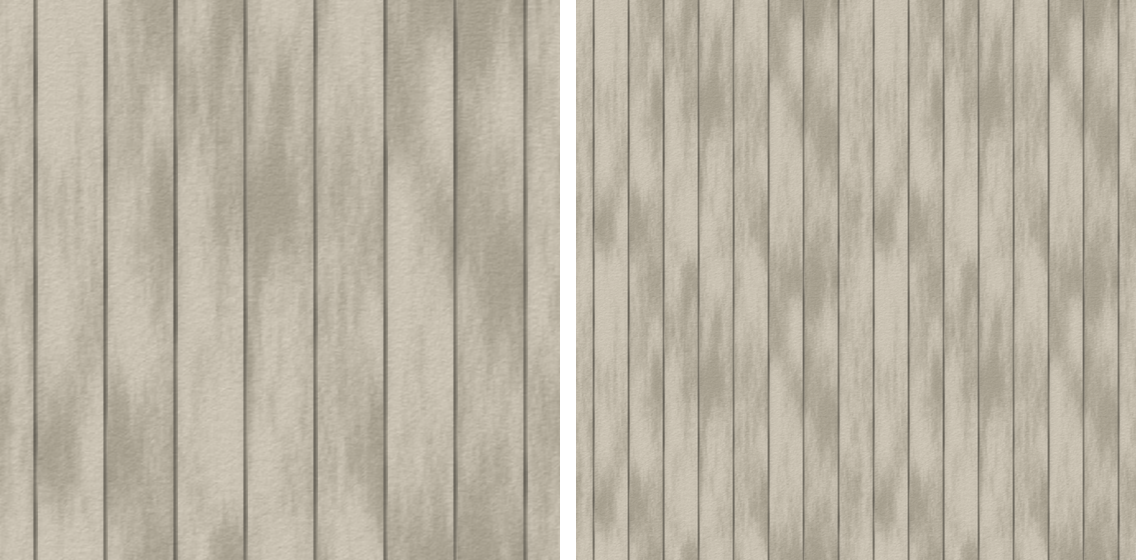
Left, the tile; right, the same tile 2 across and 2 down.
Give the GLSL for this texture, as a Shadertoy shader.

```glsl
// Weathered, stucco-grained vertical boards with narrow grooves; tiles both ways.

float hash(vec2 p) {
    return fract(sin(dot(p, vec2(127.1, 311.7))) * 43758.5453);
}

// Value noise with a whole number of cells over the unit square, so it wraps.
float noise(vec2 uv, vec2 cells, float seed) {
    vec2 p = uv * cells;
    vec2 i = floor(p);
    vec2 f = fract(p);
    f = f * f * (3.0 - 2.0 * f);
    vec2 a = mod(i, cells) + seed;
    vec2 b = mod(i + 1.0, cells) + seed;
    return mix(mix(hash(a), hash(vec2(b.x, a.y)), f.x),
               mix(hash(vec2(a.x, b.y)), hash(b), f.x), f.y);
}

// Height of the fine plaster grain, slightly wider than tall.
float grainHeight(vec2 uv) {
    uv.y += 0.004 * noise(uv, vec2(90.0, 60.0), 3.7);
    return 0.6 * noise(uv, vec2(110.0, 170.0), 11.3)
         + 0.4 * noise(uv, vec2(210.0, 290.0), 23.9);
}

// Vertical streaks and blotches, different on each board.
float stainAmount(vec2 uv, float board) {
    float seed = 17.3 * board;
    float s = 0.42 * noise(uv, vec2(10.0, 5.0), seed + 1.1)
            + 0.28 * noise(uv, vec2(28.0, 6.0), seed + 5.3)
            + 0.17 * noise(uv, vec2(72.0, 11.0), seed + 9.7)
            + 0.13 * noise(uv, vec2(170.0, 56.0), 2.9);
    // Alternate paler and darker boards; three cycles over the eight.
    s += 0.08 * cos(6.2831853 * (0.375 * board - 0.3125));
    return smoothstep(0.28, 0.8, s);
}

void mainImage(out vec4 fragColor, in vec2 fragCoord) {
    vec2 uv = fragCoord / iResolution.xy;
    float x = uv.x * 8.0 - 0.51;
    float board = mod(floor(x), 8.0);
    float groove = mod(floor(x + 0.5), 8.0);
    float across = fract(x + 0.5) - 0.5;   // signed offset from the groove centre
    float soft = 8.0 / iResolution.x;

    // Board face
    vec3 color = mix(vec3(0.797, 0.767, 0.707), vec3(0.655, 0.627, 0.562),
                     stainAmount(uv, board));

    // Grain lit from the upper left
    float relief = grainHeight(uv) - grainHeight(uv + vec2(-0.0012, 0.0022));
    color += 0.085 * relief;
    color += 0.025 * (noise(uv, vec2(256.0), 31.7) - 0.5);

    // Grime gathered beside the grooves
    float grime = noise(uv, vec2(16.0, 9.0), 41.3 + groove);
    color *= 1.0 - 0.14 * grime * exp(-abs(across) * 18.0);

    // Groove: shaded left wall, paler right wall, uneven dirt along its length
    vec3 grooveColor = mix(vec3(0.46, 0.44, 0.395), vec3(0.63, 0.605, 0.55),
                           smoothstep(-0.015, 0.03, across));
    float dirt = noise(vec2(0.0, uv.y), vec2(1.0, 14.0), 53.1 + 7.3 * groove);
    grooveColor *= mix(1.08, 0.86, dirt) + 0.1 * relief;
    float mask = 1.0 - smoothstep(0.032 - 0.5 * soft, 0.032 + 0.5 * soft, abs(across));
    color = mix(color, grooveColor, mask);

    fragColor = vec4(color, 1.0);
}
```
